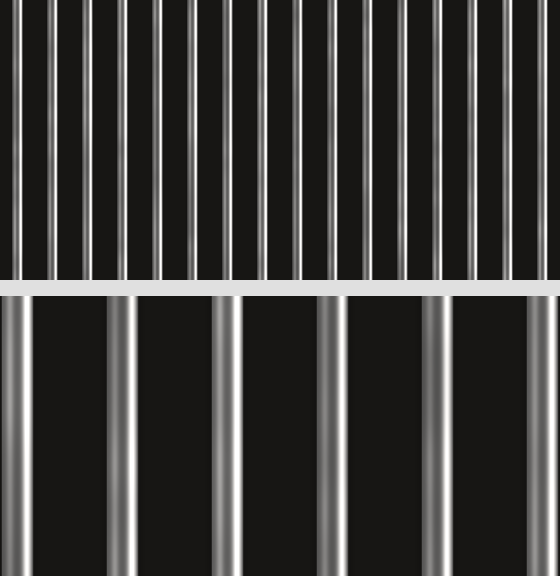
Top: the whole. Bottom: its middle third, enlarged.
A WebGL 2 fragment shader for this pattern:

```glsl
#version 300 es
precision highp float;

uniform vec2 u_resolution;
out vec4 fragColor;

float hash(vec2 p) {
    vec3 q = fract(p.xyx * vec3(0.1031, 0.1030, 0.0973));
    q += dot(q, q.yzx + 33.33);
    return fract((q.x + q.y) * q.z);
}

// Value noise along a bar, wrapping after a whole number of steps
float barNoise(float y, float bar, float steps) {
    float s = y * steps;
    float i = floor(s);
    float a = hash(vec2(mod(i, steps), bar + steps * 7.0));
    float b = hash(vec2(mod(i + 1.0, steps), bar + steps * 7.0));
    return mix(a, b, smoothstep(0.0, 1.0, s - i));
}

float ridge(float x, float center, float width) {
    float d = (x - center) / width;
    return exp(-d * d);
}

void main() {
    vec2 uv = gl_FragCoord.xy / u_resolution;
    float column = uv.x * 16.0;
    float bar = floor(column);
    float x = fract(column) - 0.5;
    float pixel = 16.0 / u_resolution.x;

    // Coverage of the bar and position across it, 0 at left to 1 at right
    float halfWidth = 0.15;
    float coverage = clamp((halfWidth - abs(x)) / pixel + 0.5, 0.0, 1.0);
    float across = x / (2.0 * halfWidth) + 0.5;

    // Slow and fine changes in the polish along each bar
    float polish = 0.65 * barNoise(uv.y, bar, 5.0) + 0.35 * barNoise(uv.y, bar, 17.0) - 0.5;

    // Steel profile: soft left reflection, grey body, bright right highlight
    float shade = 0.35 + 0.08 * polish;
    shade += (0.22 + 0.16 * polish) * ridge(across, 0.26, 0.12);
    shade += (0.72 + 0.10 * polish) * ridge(across, 0.80, 0.14);
    shade *= 1.0 - 0.25 * smoothstep(0.92, 1.0, across);
    vec3 steel = min(vec3(1.0, 0.99, 0.98) * shade, 1.0);

    // Dark gap with a faint shadow beside each bar
    vec3 gap = vec3(0.092, 0.088, 0.080);
    gap *= 1.0 - 0.15 * smoothstep(0.25, halfWidth, abs(x));

    fragColor = vec4(mix(gap, steel, coverage), 1.0);
}
```
